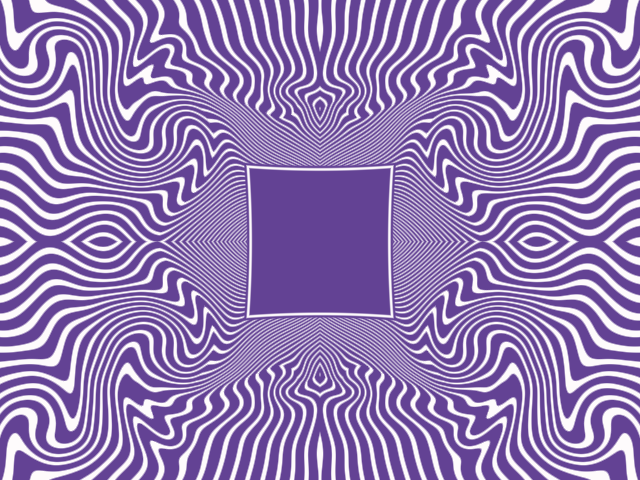
A Shadertoy shader for this background:

```glsl
// Mirrored purple and white rippling stripes around a pinched square frame.

const float TAU = 6.2831853;
const vec3 PURPLE = vec3(0.388, 0.258, 0.58);
const vec3 WHITE = vec3(0.995, 0.985, 0.99);

// Rotate the plane around a centre, fading with distance.
vec2 twist(vec2 p, vec2 centre, float radius, float angle) {
    vec2 d = p - centre;
    float a = angle * exp(-dot(d, d) / (radius * radius));
    float c = cos(a), s = sin(a);
    return centre + mat2(c, s, -s, c) * d;
}

// Layered sines give the stripes a hand-drawn wobble.
vec2 wobble(vec2 p) {
    vec2 slow = sin(p.yx * 31.0 + vec2(0.6, 1.9));
    vec2 fast = sin(p.yx * 67.0 + p * 23.0);
    return p + smoothstep(0.2, 0.45, length(p)) * (0.0025 * slow + 0.0008 * fast);
}

// Curls of one quadrant.
vec2 curl(vec2 p) {
    p = twist(p, vec2(0.315, 0.235), 0.110, 2.4);
    p = twist(p, vec2(0.580, 0.385), 0.085, 2.4);
    p = twist(p, vec2(0.310, 0.395), 0.050, 1.8);
    return twist(p, vec2(0.067, 0.290), 0.038, 1.5);
}

// Stripe count: a radial fan, packed rings near the frame, eyes on the axes.
float stripePhase(vec2 p, float fan, float eyeRadius) {
    float reach = length(p * vec2(1.0, 1.26)) - eyeRadius;
    float outer = max(reach, 0.0);
    float upright = p.y * p.y / dot(p, p);
    float rings = -200.0 * pow(max(-reach, 0.0), 1.5);
    float eyeFade = exp(-outer * (3.0 + 8.0 * upright));
    float eyes = (1.6 + 0.4 * upright) * eyeFade * cos(TAU * outer / 0.22);
    return fan * atan(p.y, p.x) + rings + eyes + 0.58;
}

// White coverage of a stripe, smoothed over one pixel.
float stripe(float phase, float whiteShare, float blur) {
    float d = abs(fract(phase) - 0.5) - 0.5 + 0.5 * whiteShare;
    return clamp(d / max(blur, 1e-4) + 0.5, 0.0, 1.0);
}

// Signed distance to a square whose sides bend inward.
float pinchedSquare(vec2 p, vec2 halfSize, float bend) {
    vec2 bow = p / halfSize;
    vec2 side = p - halfSize + bend * (1.0 - bow.yx * bow.yx);
    return max(side.x, side.y);
}

void mainImage(out vec4 fragColor, in vec2 fragCoord) {
    float pixel = 1.0 / iResolution.y;
    vec2 centre = iResolution.xy * vec2(0.5, 0.4965);
    vec2 p = abs(fragCoord - centre) * pixel + 1e-5;

    // Stripes, wider toward the left and right
    float phase = stripePhase(curl(wobble(p)), 16.8, 0.345);
    float whiteShare = mix(0.31, 0.41, smoothstep(0.3, 0.65, p.x));
    float white = stripe(phase, whiteShare, 1.3 * fwidth(phase));

    // Square with a purple rim and a white border
    float d = pinchedSquare(p, vec2(0.154, 0.160), 0.006);
    white *= smoothstep(-pixel, pixel, d - 0.004);
    float border = abs(d + 0.0035) - 0.0027;
    white = max(white, 1.0 - smoothstep(-pixel, pixel, border));

    fragColor = vec4(mix(PURPLE, WHITE, white), 1.0);
}
```
